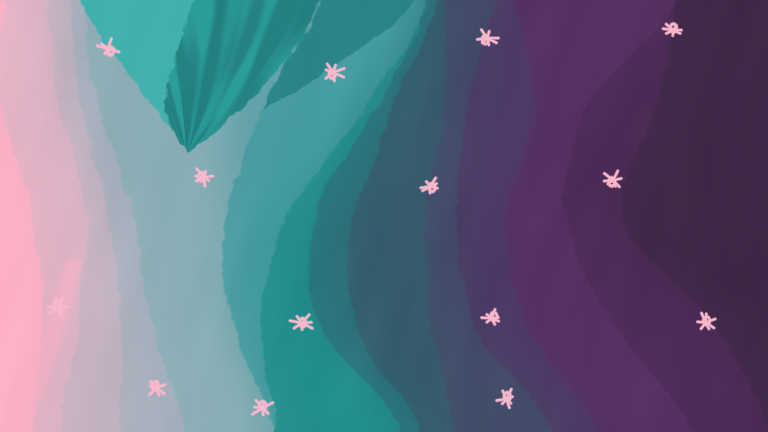
Reproduce this background procedurally as a Shadertoy shader.

```glsl
#define RAGGED 0.011
#define WANDER 0.016
#define EDGE_SOFT 0.004
#define BLEED 0.11
#define BLEED_SHARE 0.35
#define GRAIN 0.022
#define STAR_SIZE 0.029
#define STAR_LINE 0.0034
#define PINK vec3(1.0, 0.69, 0.77)
#define STAR_PINK vec3(0.98, 0.72, 0.80)

vec2 hash2(vec2 p) {
    p = vec2(dot(p, vec2(127.1, 311.7)), dot(p, vec2(269.5, 183.3)));
    return fract(sin(p) * 43758.5);
}

float gradientNoise(vec2 p) {
    vec2 i = floor(p), f = fract(p), u = f * f * (3.0 - 2.0 * f), o = vec2(0, 1);
    float a = dot(hash2(i) * 2.0 - 1.0, f);
    float b = dot(hash2(i + o.yx) * 2.0 - 1.0, f - o.yx);
    float c = dot(hash2(i + o.xy) * 2.0 - 1.0, f - o.xy);
    float d = dot(hash2(i + o.yy) * 2.0 - 1.0, f - o.yy);
    return mix(mix(a, b, u.x), mix(c, d, u.x), u.y);
}

float segmentDistance(vec2 p, vec2 a, vec2 b) {
    vec2 d = b - a;
    return length(p - a - d * clamp(dot(p - a, d) / dot(d, d), 0.0, 1.0));
}

// Smooth curve x(y) through five evenly spaced knots, bottom to top
float curve(float y, float k[5]) {
    float t = clamp(y, 0.0, 0.9999) * 4.0, f = fract(t);
    int i = int(t);
    float a = k[max(i - 1, 0)], b = k[i], c = k[i + 1], d = k[min(i + 2, 4)];
    return b + 0.5 * f * (c - a + f * (2.0 * a - 5.0 * b + 4.0 * c - d
             + f * (3.0 * (b - c) + d - a)));
}

// Signed distance right of a torn brush edge
float brushEdge(vec2 p, float k[5]) {
    vec2 seed = vec2(k[0] * 37.0, k[2] * 53.0);
    float torn = gradientNoise(p * 34.0 + seed) + 0.6 * gradientNoise(p * 85.0 + seed);
    return p.x - curve(p.y, k) + RAGGED * torn + WANDER * gradientNoise(p * 8.0 + seed);
}

float cover(float d) {
    return smoothstep(-EDGE_SOFT, EDGE_SOFT, d);
}

void paintBand(inout vec3 col, vec2 p, vec3 paint, float k[5]) {
    float d = brushEdge(p, k);
    col = mix(col, paint, mix(cover(d), smoothstep(-BLEED, BLEED, d), BLEED_SHARE));
}

// Scribbled star: uneven rays and a small loop
float starDistance(vec2 p, vec2 id) {
    vec2 loopCentre = (hash2(id + 4.0) - 0.5) * 0.4 * STAR_SIZE;
    float d = abs(length((p - loopCentre) * vec2(1.0, 0.8)) - 0.26 * STAR_SIZE);
    for (int i = 0; i < 7; i++) {
        vec2 h = hash2(id * 7.3 + float(i));
        float angle = (float(i) + 0.7 * h.x) * 0.898;
        vec2 tip = vec2(cos(angle), 0.85 * sin(angle)) * STAR_SIZE * mix(0.5, 1.0, h.y);
        d = min(d, segmentDistance(p, vec2(0), tip));
    }
    return d - STAR_LINE;
}

void mainImage(out vec4 fragColor, in vec2 fragCoord) {
    vec2 p = fragCoord / iResolution.y;
    p.x += 0.5 * (16.0 / 9.0 - iResolution.x / iResolution.y);
    vec3 col = PINK;

    // Pink to grey
    paintBand(col, p, vec3(0.87, 0.70, 0.77), float[5](0.07, 0.10, 0.076, 0.005, 0.01));
    paintBand(col, p, vec3(0.77, 0.70, 0.76), float[5](0.14, 0.18, 0.20, 0.14, 0.11));
    float spur = segmentDistance(p, vec2(0.17, 0.38), vec2(0.08, 0.09)) - 0.022;
    col = mix(col, PINK, 0.45 * smoothstep(0.012, -0.012, spur));
    paintBand(col, p, vec3(0.66, 0.69, 0.74), float[5](0.28, 0.28, 0.25, 0.19, 0.16));
    paintBand(col, p, vec3(0.54, 0.68, 0.71), float[5](0.43, 0.35, 0.31, 0.23, 0.19));

    // Teal
    float tealKnots[5] = float[5](0.64, 0.54, 0.523, 0.607, 0.736);
    col = mix(col, vec3(0.40, 0.64, 0.67), smoothstep(0.4, 0.62, p.x) * smoothstep(0.45, 0.75, p.y));
    paintBand(col, p, vec3(0.27, 0.61, 0.63), tealKnots);
    float leaf = cover(brushEdge(p, tealKnots))
        * cover(-brushEdge(p, float[5](0.0, 0.0, 0.2, 0.62, 0.96)));
    col = mix(col, vec3(0.15, 0.50, 0.52), 0.85 * leaf);
    paintBand(col, p, vec3(0.13, 0.56, 0.55), float[5](0.64, 0.60, 0.664, 0.845, 0.985));
    paintBand(col, p, vec3(0.17, 0.45, 0.48), float[5](0.93, 0.74, 0.73, 0.87, 0.99));

    // Slate to purple
    paintBand(col, p, vec3(0.21, 0.36, 0.43), float[5](0.97, 0.82, 0.82, 0.91, 1.01));
    paintBand(col, p, vec3(0.26, 0.30, 0.41), float[5](1.05, 1.00, 0.985, 1.03, 1.03));
    paintBand(col, p, vec3(0.30, 0.23, 0.40), float[5](1.28, 1.10, 1.06, 1.08, 1.14));
    paintBand(col, p, vec3(0.34, 0.19, 0.39), float[5](1.38, 1.22, 1.17, 1.24, 1.19));
    paintBand(col, p, vec3(0.30, 0.17, 0.34), float[5](1.60, 1.42, 1.31, 1.36, 1.56));
    paintBand(col, p, vec3(0.25, 0.16, 0.28), float[5](1.78, 1.65, 1.44, 1.52, 1.57));

    // Fan of leaves rising from the fork
    vec2 fromFork = p - vec2(0.43, 0.64);
    float lean = atan(fromFork.x, max(fromFork.y, 0.001)) + 0.5 * length(fromFork);
    float streak = gradientNoise(vec2(lean * 9.0, length(fromFork) * 4.0));
    vec3 fan = mix(vec3(0.14, 0.50, 0.50), vec3(0.16, 0.61, 0.60), smoothstep(-0.15, 0.25, streak));
    fan = mix(vec3(0.26, 0.69, 0.68), fan, cover(brushEdge(p, float[5](0.5, 0.5, 0.5, 0.385, 0.44))));
    float fork = cover(brushEdge(p, float[5](0.90, 0.70, 0.54, 0.36, 0.19)))
        * cover(-brushEdge(p, float[5](-0.5, -0.2, 0.22, 0.56, 0.74)));
    col = mix(col, fan, fork);

    // Brush texture
    col += GRAIN * gradientNoise(vec2(p.x * 16.0 - p.y * 5.0, p.y * 4.0));

    // Stars along four swaying rows
    vec2 start[4] = vec2[4](vec2(0.25, 0.887), vec2(0.472, 0.59), vec2(0.137, 0.287), vec2(0.363, 0.102));
    vec2 stride[4] = vec2[4](vec2(0.454, 0.0), vec2(0.483, -0.007), vec2(0.512, -0.016), vec2(0.375, -0.019));
    vec2 sway[4] = vec2[4](vec2(0.069, -0.056), vec2(0.042, -0.015), vec2(0.051, -0.019), vec2(-0.134, -0.028));
    float star = 1.0;
    for (int row = 0; row < 4; row++) {
        for (int i = 0; i < 4 - row % 2; i++) {
            float n = float(i);
            vec2 centre = start[row] + stride[row] * n + sway[row] * sin(1.8 * n);
            star = min(star, starDistance(p - centre, vec2(n, float(row))));
        }
    }
    float pixel = 1.0 / iResolution.y;
    col = mix(col, STAR_PINK, smoothstep(pixel, -pixel, star));
    fragColor = vec4(col, 1.0);
}
```
